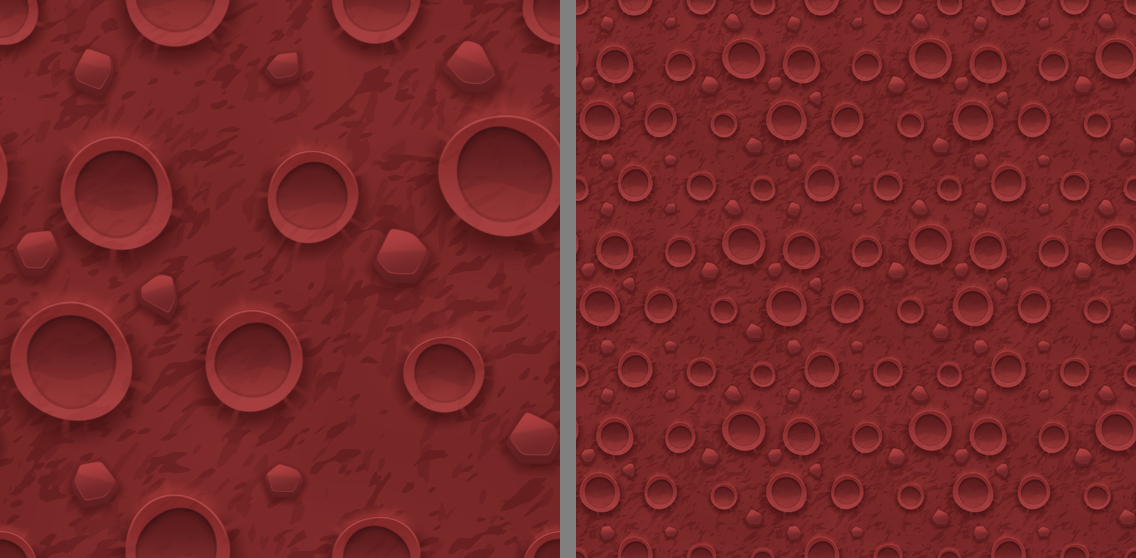
Left, the tile; right, the same tile 3 across and 3 down.
Write a WebGL 1 fragment shader that draws this texture.

```glsl
precision highp float;
// Seamless red planet ground with rimmed craters, faceted rocks and dark chips.

uniform vec2 u_resolution;

const float TAU = 6.2831853;
const vec3 GROUND_DARK = vec3(0.465, 0.148, 0.150);
const vec3 GROUND_LIGHT = vec3(0.515, 0.172, 0.174);
const vec3 SHADOW = vec3(0.29, 0.075, 0.078);
const vec3 GLOW = vec3(0.64, 0.22, 0.22);
const vec3 RIM_TOP = vec3(0.51, 0.155, 0.16);
const vec3 RIM_BOTTOM = vec3(0.65, 0.245, 0.25);
const vec3 EDGE_LIGHT = vec3(0.76, 0.33, 0.33);
const vec3 FLOOR_TOP = vec3(0.37, 0.108, 0.115);
const vec3 FLOOR_BOTTOM = vec3(0.54, 0.19, 0.19);
const vec3 ROCK_SIDE = vec3(0.38, 0.122, 0.13);
const vec3 ROCK_FACE = vec3(0.45, 0.15, 0.155);
const vec3 ROCK_CREST = vec3(0.62, 0.225, 0.23);
const vec3 CHIP_TINT = vec3(0.86, 0.79, 0.80);

float hash(vec2 p) {
  vec3 h = fract(p.xyx * 0.1031);
  h += dot(h, h.yzx + 33.33);
  return fract((h.x + h.y) * h.z);
}

// Value noise that wraps after one canvas.
float tileNoise(vec2 uv, float period, float seed) {
  vec2 cell = floor(uv * period), f = fract(uv * period);
  f = f * f * (3.0 - 2.0 * f);
  vec2 a = mod(cell, period) + seed, b = mod(cell + 1.0, period) + seed;
  return mix(mix(hash(a), hash(vec2(b.x, a.y)), f.x),
             mix(hash(vec2(a.x, b.y)), hash(b), f.x), f.y);
}

// Shortest offset from a centre across the wrapped canvas.
vec2 wrapOffset(vec2 p, vec2 center) {
  return fract(p - center + 0.5) - 0.5;
}

float chips(vec2 uv, float period, float seed) {
  float n = 0.7 * tileNoise(uv, period, seed) + 0.3 * tileNoise(uv, period * 2.0, seed + 7.0);
  float limit = mix(0.54, 0.75, tileNoise(uv, 6.0, seed + 13.0));
  return smoothstep(limit, limit + 0.045, n);
}

// Distance to a wobbly circle.
float blob(vec2 q, float radius, float seed) {
  float a = atan(q.y, q.x + 1e-5);
  float wobble = 1.0 + 0.03 * sin(2.0 * a + seed * 2.3) + 0.018 * sin(3.0 * a + seed * 4.1);
  return length(q) - radius * wobble;
}

// Distance to a six-sided stone with softened corners.
float stone(vec2 q, float seed) {
  float sum = 0.0;
  for (int k = 0; k < 6; k++) {
    float side = float(k);
    float a = (side + 0.7 * hash(vec2(side, seed))) * TAU / 6.0;
    sum += exp(16.0 * (dot(q, vec2(cos(a), sin(a))) - mix(0.68, 0.98, hash(vec2(seed, side + 9.0)))));
  }
  return log(sum) / 16.0;
}

float fill(float d, float soft) {
  return smoothstep(soft, -soft, d);
}

vec3 drawCrater(vec3 col, vec2 q, float seed, float soft) {
  float d = blob(q, 1.0, seed), hole = blob(q, 0.76, seed + 0.6);
  float a = atan(q.y, q.x + 1e-5), up = q.y / (length(q) + 1e-4);
  // Cast shadow, glow and faint rays around the rim
  float shade = smoothstep(0.42, -0.12, blob(q + vec2(0.0, 0.13), 1.0, seed));
  col = mix(col, SHADOW, 0.8 * shade);
  col = mix(col, GLOW, 0.75 * smoothstep(0.3, 0.0, d) * smoothstep(0.3, 0.95, up));
  float rays = smoothstep(0.45, 1.0, sin(a * 7.0 + seed) * sin(a * 12.0 + seed * 3.0));
  col = mix(col, GLOW, 0.4 * rays * smoothstep(0.45, 0.0, d));
  // Rim with a lit upper edge
  vec3 rim = mix(RIM_BOTTOM, RIM_TOP, smoothstep(-1.0, 0.9, q.y));
  float edge = smoothstep(0.035, 0.0, abs(d + 0.025)) * smoothstep(0.0, 0.8, up);
  col = mix(col, mix(rim, EDGE_LIGHT, 0.75 * edge), fill(d, soft));
  // Floor with a sand drift
  vec3 base = mix(FLOOR_BOTTOM, FLOOR_TOP, smoothstep(-0.75, 0.65, q.y));
  float drift = q.y + 0.22 + 0.09 * sin(4.0 * q.x + seed * 2.0);
  base *= 1.0 + 0.08 * fill(drift, soft);
  base *= 1.0 - 0.2 * smoothstep(-0.22, 0.0, hole) * smoothstep(-0.3, 0.7, up);
  base *= 1.0 - 0.1 * fill(-hole - 0.05, soft);
  return mix(col, base, fill(hole, soft));
}

vec3 drawRock(vec3 col, vec2 q, float seed, float soft) {
  float body = stone(q, seed), face = stone((q - vec2(0.0, 0.17)) / 0.87, seed);
  col = mix(col, SHADOW, 0.65 * smoothstep(0.4, -0.15, stone(q + vec2(0.0, 0.16), seed)));
  vec3 side = ROCK_SIDE * (1.0 + 0.25 * smoothstep(-0.8, 0.8, q.y));
  vec3 top = mix(ROCK_FACE, ROCK_CREST, smoothstep(-0.5, 1.0, q.y - 0.25 * q.x));
  float slant = hash(vec2(seed, 3.0)) - 0.5;
  top *= 1.0 + 0.1 * fill(0.3 + slant * q.x - q.y, soft * 2.0);
  top = mix(top, EDGE_LIGHT, 0.3 * smoothstep(0.05, 0.0, abs(face + 0.03)) * smoothstep(0.1, -0.4, q.y));
  return mix(col, mix(side, top, fill(face, soft)), fill(body, soft));
}

void main() {
  vec2 uv = gl_FragCoord.xy / u_resolution;
  float pixel = 1.0 / min(u_resolution.x, u_resolution.y);

  // Mottled ground; sheared noise gives slanting chips
  vec2 bent = uv + 0.03 * (vec2(tileNoise(uv, 11.0, 2.0), tileNoise(uv, 11.0, 31.0)) - 0.5);
  float dark = chips(vec2(bent.x - bent.y, bent.y), 44.0, 5.0);
  float faint = chips(vec2(bent.x, bent.y - bent.x), 38.0, 71.0);
  vec3 stain = mix(vec3(1.0), CHIP_TINT, max(dark, 0.55 * faint));
  vec3 col = mix(GROUND_DARK, GROUND_LIGHT, tileNoise(uv, 5.0, 47.0)) * mix(vec3(1.0), stain, 0.75);

  // Craters on a skewed, jittered lattice
  for (int i = 0; i < 9; i++) {
    float id = float(i), row = floor(id / 3.0);
    vec2 jitter = vec2(hash(vec2(id, 4.0)), hash(vec2(id, 8.0))) - 0.5;
    vec2 center = vec2(id + row / 3.0, row) / 3.0 + 0.045 * jitter;
    float radius = mix(0.066, 0.115, fract(id * 0.618));
    vec2 q = wrapOffset(uv, center) / radius;
    if (dot(q, q) < 4.0) col = drawCrater(col, q, id + 1.0, pixel / radius);
  }
  col *= mix(vec3(1.0), stain, 0.3);

  // Rocks in the gaps between craters
  for (int i = 0; i < 9; i++) {
    float id = float(i), row = floor(id / 3.0);
    vec2 gap = mix(vec2(0.167, 0.130), vec2(0.278, 0.204), step(0.5, hash(vec2(id, 21.0))));
    vec2 center = vec2(id + row / 3.0, row) / 3.0 + gap + 0.02 * (hash(vec2(id, 15.0)) - 0.5);
    float radius = mix(0.034, 0.06, fract(id * 0.618 + 0.4));
    vec2 q = wrapOffset(uv, center) / radius;
    if (dot(q, q) < 4.0) col = drawRock(col, q, id + 2.0, pixel / radius);
  }
  gl_FragColor = vec4(col, 1.0);
}
```
